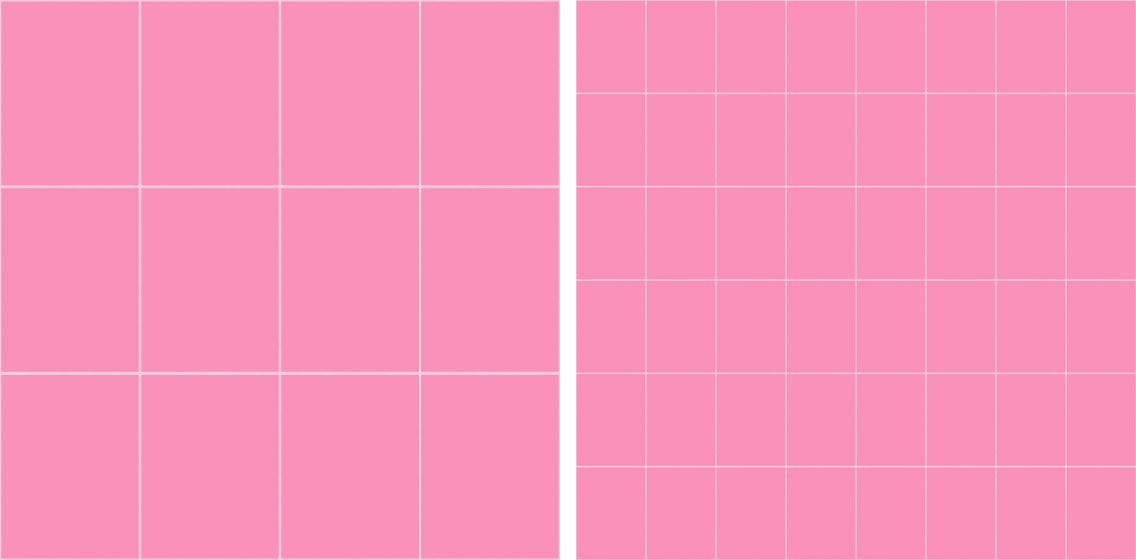
Left, the tile; right, the same tile 2 across and 2 down.
Write a Shadertoy shader that draws this pattern.

```glsl
// Flat pink rectangular tiles, four across and three down, parted by thin pale joints.
// Each joint is a soft line around the distance to the nearest cell border, with a
// faint muted rim beside it; wrapping noise varies its brightness along the length.

const vec2  TILES       = vec2(4.0, 3.0);           // repeats across and down
const vec3  TILE_COLOR  = vec3(0.980, 0.570, 0.720);
const vec3  RIM_COLOR   = vec3(0.945, 0.585, 0.710);
const vec3  JOINT_COLOR = vec3(1.000, 0.790, 0.880);
const vec3  CRISP_COLOR = vec3(1.000, 0.880, 0.930);
const vec2  JOINT_HALF  = vec2(0.0023, 0.0027);     // half widths: upright, level
const float CRISP_HALF  = 0.0016;                   // half width of the crisp upright
const float CRISP_INDEX = 3.0;                      // which upright is crisp
const float JOINT_SOFT  = 0.0012;
const float RIM_REACH   = 0.0065;                   // rim extent from joint centre
const float RIM_AMOUNT  = 0.85;
const float WEAR_CELLS  = 96.0;                     // noise cells along a joint
const float WEAR_AMOUNT = 0.14;
const float TILE_GRAIN  = 0.004;                    // tone change between tiles

float hash(vec2 p) {
    vec3 q = fract(vec3(p.xyx) * 0.1031);
    q += dot(q, q.yzx + 33.33);
    return fract((q.x + q.y) * q.z);
}

// One-dimensional value noise that wraps over t = 0..1
float wrapNoise(float t, float seed) {
    float x = t * WEAR_CELLS;
    float cell = floor(x);
    float a = hash(vec2(mod(cell, WEAR_CELLS), seed));
    float b = hash(vec2(mod(cell + 1.0, WEAR_CELLS), seed));
    return mix(a, b, smoothstep(0.0, 1.0, x - cell));
}

// Soft-edged line coverage, never sharper than a pixel
float lineMask(float dist, float halfWidth, float pixel) {
    float soft = max(JOINT_SOFT, 0.6 * pixel);
    return 1.0 - smoothstep(halfWidth - soft, halfWidth + soft, dist);
}

void mainImage(out vec4 fragColor, in vec2 fragCoord) {
    vec2 uv = fragCoord / iResolution.xy;
    float pixel = 1.0 / min(iResolution.x, iResolution.y);

    // Nearest joint in each direction, in canvas units
    vec2 grid = uv * TILES;
    vec2 jointId = mod(floor(grid + 0.5), TILES);
    vec2 dist = abs(fract(grid + 0.5) - 0.5) / TILES;

    // Tile face
    float tone = hash(mod(floor(grid), TILES) + 7.0) - 0.5;
    vec3 color = TILE_COLOR + tone * TILE_GRAIN;

    // Muted rim beside the joints
    float nearest = min(dist.x, dist.y);
    float rim = 1.0 - smoothstep(0.75 * RIM_REACH, RIM_REACH, nearest);
    color = mix(color, RIM_COLOR, RIM_AMOUNT * rim);

    // Joints, with one thinner and brighter upright
    float crisp = 1.0 - step(0.5, abs(jointId.x - CRISP_INDEX));
    float uprightHalf = mix(JOINT_HALF.x, CRISP_HALF, crisp);
    float upright = lineMask(dist.x, uprightHalf, pixel);
    float level = lineMask(dist.y, JOINT_HALF.y, pixel);

    // Uneven brightness along each joint
    upright *= 1.0 - WEAR_AMOUNT * wrapNoise(uv.y, jointId.x + 11.0);
    level *= 1.0 - WEAR_AMOUNT * wrapNoise(uv.x, jointId.y + 29.0);

    color = mix(color, mix(JOINT_COLOR, CRISP_COLOR, crisp), upright);
    color = mix(color, JOINT_COLOR, level);

    fragColor = vec4(color, 1.0);
}
```
